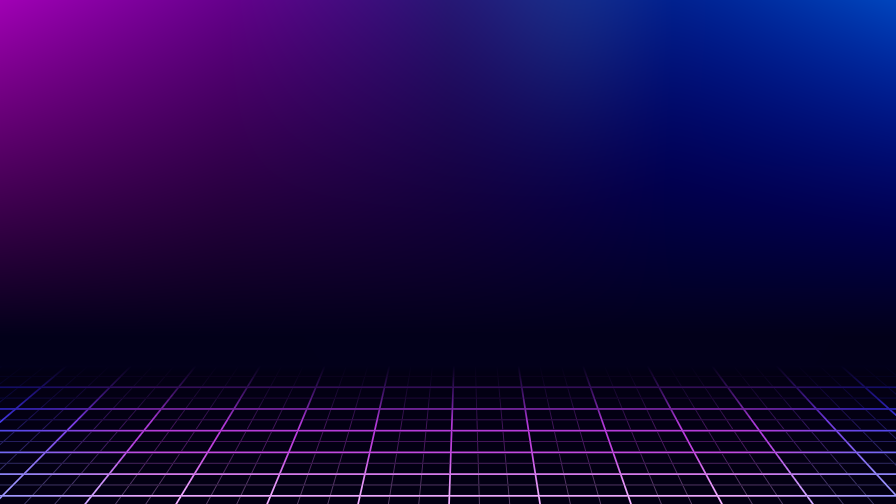
A WebGL 1 fragment shader for this background:

```glsl
precision highp float;
// Neon perspective grid floor under a magenta-to-blue night glow.

uniform vec2 u_resolution;

// Five evenly spaced colour stops from left to right.
vec3 ramp(float x, vec3 a, vec3 b, vec3 c, vec3 d, vec3 e) {
  float t = clamp(x, 0.0, 1.0) * 4.0;
  vec3 color = mix(a, b, clamp(t, 0.0, 1.0));
  color = mix(color, c, clamp(t - 1.0, 0.0, 1.0));
  color = mix(color, d, clamp(t - 2.0, 0.0, 1.0));
  return mix(color, e, clamp(t - 3.0, 0.0, 1.0));
}

// Sky: upper and middle ramps blended along a quadratic curve into the dark.
vec3 skyColor(vec2 uv) {
  vec3 upper = ramp(uv.x, vec3(0.63, 0.0, 0.71), vec3(0.40, 0.0, 0.55),
                    vec3(0.15, 0.08, 0.45), vec3(0.0, 0.11, 0.55),
                    vec3(0.0, 0.27, 0.74));
  vec3 middle = ramp(uv.x, vec3(0.30, 0.0, 0.335), vec3(0.175, 0.0, 0.25),
                     vec3(0.10, -0.02, 0.27), vec3(0.0, -0.05, 0.33),
                     vec3(0.0, -0.06, 0.42));
  vec3 dark = vec3(0.008, 0.0, 0.10);
  float t = clamp((1.0 - uv.y) / 0.667, 0.0, 1.0);
  vec3 color = mix(mix(upper, middle, t), mix(middle, dark, t), t);

  // Soft blue patch at the top, right of centre.
  vec2 q = (uv - vec2(0.635, 1.0)) / vec2(0.10, 0.25);
  return max(color + vec3(0.02, 0.07, 0.03) * exp(-dot(q, q)), 0.0);
}

// Distance to the nearest whole number.
float nearest(float v) {
  return abs(fract(v - 0.5) - 0.5);
}

// Pixel coverage of a line, valid even when thinner than a pixel.
float stroke(float dist, float halfWidth) {
  float pixel = 1.0 / u_resolution.y;
  float far = min(dist + 0.5 * pixel, halfWidth);
  float near = max(dist - 0.5 * pixel, -halfWidth);
  return clamp((far - near) / pixel, 0.0, 1.0);
}

// Strength of the floor grid; p is in canvas heights, centred in x.
float gridMask(vec2 p) {
  float depth = max(0.944 - p.y, 0.1);
  float side = p.x - 0.035;
  float spacing = 0.1912 * depth;
  float column = side / spacing + 0.182;
  float row = (p.y - 0.0162) / 0.0431;

  // Turn horizontal offsets into distances across the slanted lines.
  float across = spacing * inversesqrt(1.0 + side * side / (depth * depth));
  float major = max(stroke(nearest(column) * across, 0.0017),
                    stroke(nearest(row) * 0.0431, 0.0017));
  float minor = max(stroke(nearest(column * 3.0) * across / 3.0, 0.0009),
                    stroke(nearest(row * 2.0) * 0.02155, 0.0009));
  return max(major, 0.38 * minor);
}

// Lines go from pale lilac in front to violet behind, bluer at the sides.
vec3 lineColor(vec2 p) {
  vec3 color = mix(vec3(0.94, 0.68, 1.0), vec3(0.74, 0.24, 0.86),
                   smoothstep(0.0, 0.13, p.y));
  color = mix(color, vec3(0.45, 0.13, 0.72), smoothstep(0.12, 0.26, p.y));
  vec3 edge = mix(vec3(0.62, 0.60, 1.0), vec3(0.16, 0.12, 0.88),
                  smoothstep(0.0, 0.24, p.y));
  return mix(color, edge, smoothstep(0.55, 0.92, abs(p.x)));
}

void main() {
  vec2 uv = gl_FragCoord.xy / u_resolution;
  vec2 p = vec2((gl_FragCoord.x - 0.5 * u_resolution.x) / u_resolution.y, uv.y);
  vec3 color = skyColor(uv);

  // The floor is a little darker and its lines fade toward the horizon.
  color = mix(color, vec3(0.01, 0.0, 0.075), 1.0 - smoothstep(0.255, 0.275, p.y));
  float fade = clamp((0.275 - p.y) / 0.11, 0.0, 1.0);
  color = mix(color, lineColor(p), gridMask(p) * fade);

  gl_FragColor = vec4(color, 1.0);
}
```
